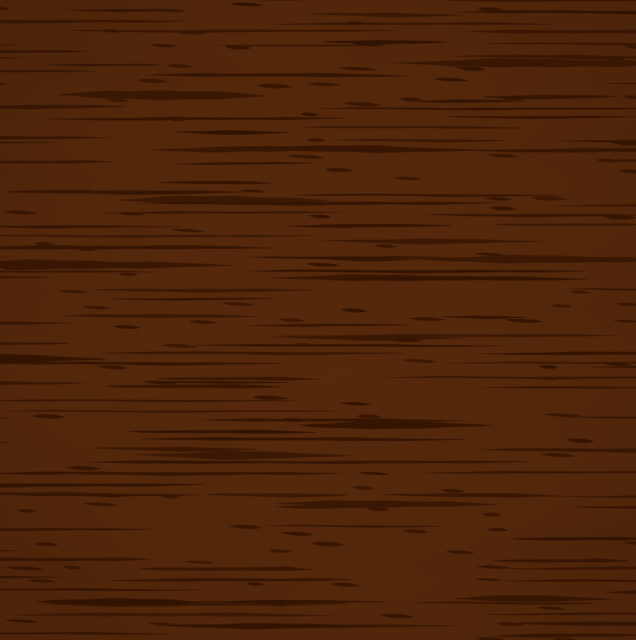
Reproduce this texture procedurally as a Shadertoy shader.

```glsl
const vec3 WOOD = vec3(0.335, 0.158, 0.042);
const vec3 GRAIN = vec3(0.195, 0.072, 0.004);

float hash(vec2 p, float seed) {
    vec3 q = fract(vec3(p.xyx + seed * 7.31) * vec3(0.1031, 0.1030, 0.0973));
    q += dot(q, q.yzx + 33.33);
    return fract((q.x + q.y) * q.z);
}

float layeredSines(float x, float phase) {
    return 0.6 * sin(x + phase) + 0.4 * sin(2.3 * x + 1.7 * phase);
}

// Horizontal sliver with pointed ends and an uneven outline
float sliver(vec2 p, vec2 halfSize, float taper, float phase, float soft) {
    float along = abs(p.x) / halfSize.x;
    float profile = 1.0 - pow(along, taper);
    float uneven = 0.88 + 0.2 * layeredSines(p.x * 28.0, phase);
    float width = halfSize.y * profile * uneven;
    float ends = smoothstep(0.0, 0.12, profile);
    return ends * smoothstep(-soft, soft, width - abs(p.y));
}

// One randomly placed sliver per cell, rows shifted against each other
float sliverLayer(vec2 p, vec2 cell, vec2 minHalf, vec2 maxHalf,
                  float share, float taper, float tilt, float seed, float soft) {
    float row = floor(p.y / cell.y);
    p.x += cell.x * hash(vec2(row, 3.0), seed);
    vec2 id = vec2(floor(p.x / cell.x), row);
    vec2 local = p - (id + 0.5) * cell;

    vec2 halfSize = mix(minHalf, maxHalf,
                        vec2(hash(id, seed + 1.0), hash(id, seed + 2.0)));
    vec2 jitter = vec2(hash(id, seed + 3.0), hash(id, seed + 4.0)) - 0.5;
    vec2 room = max(cell - 2.0 * halfSize - vec2(0.0, 0.004), 0.0);
    local -= jitter * room;

    float phase = 6.283 * hash(id, seed + 5.0);
    local.y += tilt * local.x + 0.0009 * layeredSines(local.x * 11.0, phase);
    float present = step(hash(id, seed + 6.0), share);
    float strength = mix(0.72, 1.0, hash(id, seed + 7.0));
    return present * strength * sliver(local, halfSize, taper, phase, soft);
}

void mainImage(out vec4 fragColor, in vec2 fragCoord) {
    vec2 p = fragCoord / iResolution.y;
    vec2 centered = fragCoord / iResolution.xy - 0.5;
    float soft = max(0.0013, 0.7 / iResolution.y);

    // Long thin grain, medium strands, short pores and broad dark bands
    float thin = sliverLayer(p, vec2(0.62, 0.0168), vec2(0.09, 0.0017),
                             vec2(0.29, 0.0033), 0.76, 4.0, 0.0, 11.0, soft);
    float strands = sliverLayer(p + 0.37, vec2(0.5, 0.041), vec2(0.06, 0.0022),
                                vec2(0.2, 0.0045), 0.5, 2.0, 0.004, 23.0, soft);
    float pores = sliverLayer(p + 0.71, vec2(0.155, 0.029), vec2(0.014, 0.0024),
                              vec2(0.03, 0.0036), 0.5, 2.6, 0.05, 37.0, soft);
    float bands = sliverLayer(p + 0.13, vec2(0.8, 0.088), vec2(0.1, 0.0055),
                              vec2(0.3, 0.0095), 0.62, 1.5, 0.006, 53.0, soft);
    float grain = max(max(thin, strands), max(pores, bands));

    // Broad faint mottling and darker corners
    float mottling = layeredSines(p.y * 31.0 + sin(p.x * 5.0), 1.3);
    float light = 1.0 - 0.22 * dot(centered, centered) + 0.008 * mottling;

    fragColor = vec4(mix(WOOD * light, GRAIN, grain), 1.0);
}
```
